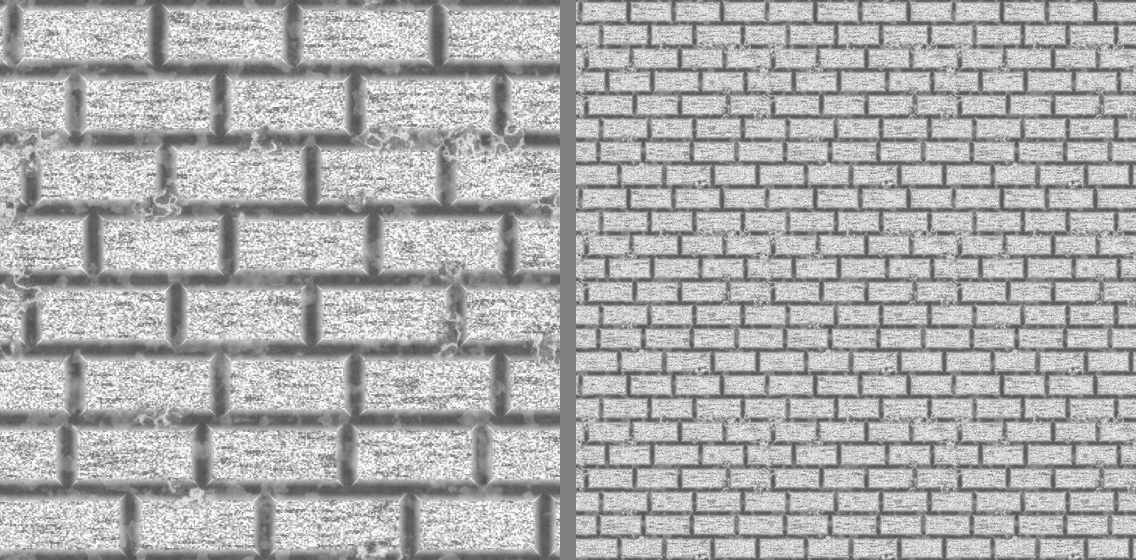
Left: one tile. Right: repeated 3 by 3.
This texture map is drawn by a WebGL 2 fragment shader. Its source:

```glsl
#version 300 es
precision highp float;
// Grey height-style brick wall: eight staggered rows, bevelled joints, speckled faces and crumbled spots.

uniform vec2 u_resolution;
out vec4 fragColor;

float hash(vec2 p) {
    uvec2 q = uvec2(ivec2(p) + 1000) * uvec2(1597334673u, 3812015801u);
    uint n = (q.x ^ q.y) * 1597334673u;
    n = (n ^ (n >> 15)) * 2246822519u;
    n ^= n >> 13;
    return float(n >> 8) / 16777216.0;
}

// Value noise with a whole number of cells across the tile
float noise(vec2 uv, vec2 cells) {
    vec2 p = uv * cells;
    vec2 i = floor(p);
    vec2 f = p - i;
    f = f * f * (3.0 - 2.0 * f);
    vec2 a = mod(i, cells);
    vec2 b = mod(i + 1.0, cells);
    return mix(mix(hash(a), hash(vec2(b.x, a.y)), f.x),
               mix(hash(vec2(a.x, b.y)), hash(b), f.x), f.y);
}

float fbm(vec2 uv, vec2 cells) {
    float sum = 0.0;
    float amp = 0.533;
    for (int i = 0; i < 4; i++) {
        sum += amp * noise(uv, cells);
        cells *= 2.0;
        amp *= 0.5;
    }
    return sum;
}

// Distances to the nearest upright joint (x) and level joint (y)
vec2 jointDistance(vec2 uv) {
    const float rowShift[8] = float[8](0.473, 0.361, 0.134, 0.056, 0.408, 0.297, 0.135, 0.023);
    float row = mod(floor(uv.y * 8.0), 8.0);
    float x = mod(uv.x - rowShift[int(row)], 0.5);
    float upright = min(min(x, 0.5 - x), abs(x - 0.259));
    float level = (0.5 - abs(fract(uv.y * 8.0) - 0.5)) / 8.0;
    return vec2(upright, level);
}

// Ragged crumbled spots scattered close to the level joints
float crumbleMask(vec2 uv, float ragged) {
    vec2 p = uv * 8.0;
    float mask = 0.0;
    for (int y = -1; y <= 1; y++) {
        for (int x = -1; x <= 1; x++) {
            vec2 cell = floor(p) + vec2(x, y);
            vec2 id = mod(cell, 8.0);
            float present = step(0.76, hash(id + 31.0));
            vec2 centre = cell + vec2(hash(id + 57.0), 0.5 * hash(id + 83.0) - 0.2);
            float radius = mix(0.2, 0.48, hash(id + 109.0));
            float body = 1.0 - length(p - centre) / radius + (ragged - 0.5) * 1.6;
            mask = max(mask, present * smoothstep(0.05, 0.5, body));
        }
    }
    return mask;
}

void main() {
    vec2 uv = gl_FragCoord.xy / u_resolution;
    float pixel = 1.0 / u_resolution.y;

    float cloud = fbm(uv, vec2(36.0));
    float rough = fbm(uv + vec2(0.37, 0.61), vec2(64.0));
    float grain = noise(uv, vec2(360.0, 400.0));
    float crumble = crumbleMask(uv, cloud);

    // Joint shape, bent where the wall has crumbled
    vec2 bend = (vec2(cloud, rough) - 0.5) * (0.0015 + 0.022 * crumble);
    vec2 joint = jointDistance(uv + bend);
    float d = min(joint.x, joint.y);

    // Bevelled mortar with pale cloudy patches and a mitre line at each corner
    float mortar = mix(0.37, 0.70, smoothstep(0.004, 0.0195, d));
    float patches = smoothstep(0.50, 0.66, cloud) * (0.4 + 0.6 * rough);
    mortar += 0.20 * patches * smoothstep(0.022, 0.006, d);
    mortar += (rough - 0.5) * 0.12 + (grain - 0.5) * 0.05;
    float mitre = 1.0 - smoothstep(0.0004, 0.0012 + pixel, abs(joint.x - joint.y));
    mortar += 0.20 * mitre * smoothstep(0.003, 0.016, d);

    // Brick face: fine speckle and broken level scratches
    float speckle = 0.65 * grain + 0.35 * noise(uv + 0.23, vec2(180.0, 300.0));
    float scratch = smoothstep(0.60, 0.85, noise(uv, vec2(22.0, 160.0)));
    scratch *= 0.35 + 0.65 * noise(uv + 0.41, vec2(150.0, 320.0));
    float face = 0.83 + 0.75 * (speckle - 0.5) - 0.26 * scratch;
    face += (cloud - 0.5) * 0.10;
    face = clamp(face, 0.48, 0.97);

    float edge = 0.0185 + (grain - 0.5) * 0.003;
    float tone = mix(mortar, face, smoothstep(edge - 0.0015 - pixel, edge + 0.0015 + pixel, d));

    // Crumbled stone: pale veins over mid grey
    float vein = 1.0 - abs(2.0 * fbm(uv + 0.17, vec2(48.0)) - 1.0);
    float rubble = mix(0.50, 0.86, smoothstep(0.70, 1.0, vein)) + (rough - 0.5) * 0.35 + (grain - 0.5) * 0.14;
    tone = mix(tone, rubble, 0.85 * crumble * smoothstep(0.04, 0.014, d));

    fragColor = vec4(vec3(clamp(tone, 0.0, 1.0)), 1.0);
}
```
